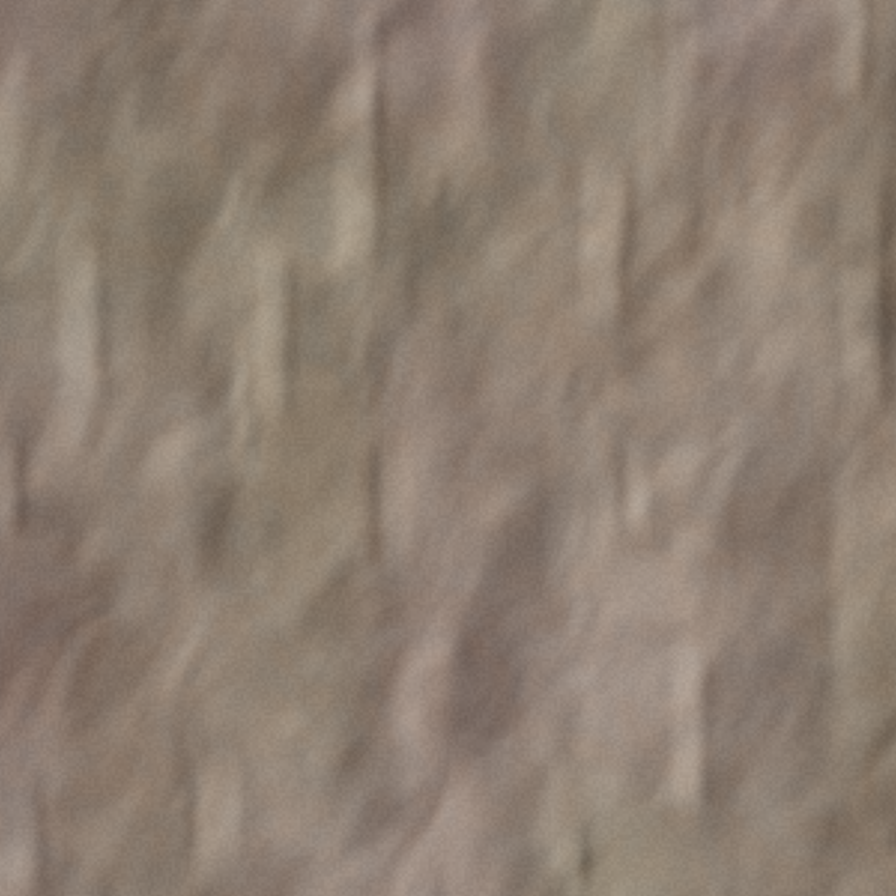
Reproduce this texture procedurally as a Shadertoy shader.

```glsl
// Weathered taupe bark: soft vertical streaks, slanted mottling and fine grain.

const vec3 MID_TONE    = vec3(0.551, 0.493, 0.441);
const vec3 TONE_STEP   = vec3(0.054, 0.054, 0.051);  // colour change per unit of tone
const vec3 OLIVE_SHIFT = vec3(-0.006, 0.004, -0.016);
const vec3 BLUE_SHIFT  = vec3(-0.014, 0.001, 0.012);

const vec2 BROAD_FREQ  = vec2(5.0, 3.0);
const vec2 STREAK_FREQ = vec2(21.0, 4.5);
const vec2 BLOTCH_FREQ = vec2(21.0, 12.0);
const vec2 MOTTLE_FREQ = vec2(46.0, 25.0);
const float GRAIN_FREQ = 300.0;
const float BROAD_AMOUNT  = 0.75;
const float STREAK_AMOUNT = 0.85;
const float BLOTCH_AMOUNT = 0.95;
const float MOTTLE_AMOUNT = 0.60;
const float GRAIN_AMOUNT  = 0.36;

const vec2 RIDGE_GRID    = vec2(10.0, 4.0);
const float RIDGE_CHANCE = 0.5;
const float RIDGE_SHADE  = 0.9;   // depth of the dark groove beside a ridge
const float SLANT        = 0.4;   // lean of the blotches
const float WARP         = 0.016;

// Integer hash to 0..1
float hash(vec2 cell, uint seed) {
    uvec2 k = uvec2(ivec2(cell) + 4096);
    uint h = k.x * 1597334677u ^ k.y * 3812015801u ^ seed * 2654435769u;
    h = (h ^ (h >> 16)) * 2146121005u;
    h = (h ^ (h >> 15)) * 2221713035u;
    h ^= h >> 16;
    return float(h >> 8) / 16777216.0;
}

// Smooth value noise, -1..1
float noise(vec2 p, uint seed) {
    vec2 cell = floor(p);
    vec2 f = fract(p);
    f = f * f * f * (f * (f * 6.0 - 15.0) + 10.0);
    float low = mix(hash(cell, seed), hash(cell + vec2(1, 0), seed), f.x);
    float high = mix(hash(cell + vec2(0, 1), seed), hash(cell + vec2(1, 1), seed), f.x);
    return mix(low, high, f.y) * 2.0 - 1.0;
}

// Scattered pale upright ridges, each with a dark groove on one side
float ridges(vec2 p) {
    float sum = 0.0;
    vec2 home = floor(p * RIDGE_GRID);
    for (int j = -1; j <= 1; j++)
    for (int i = -1; i <= 1; i++) {
        vec2 cell = home + vec2(i, j);
        if (hash(cell, 1u) > RIDGE_CHANCE) continue;
        vec2 centre = (cell + vec2(hash(cell, 2u), hash(cell, 3u))) / RIDGE_GRID;
        float halfWidth = mix(0.010, 0.023, hash(cell, 4u));
        float halfLength = mix(0.03, 0.13, hash(cell, 5u));
        float side = hash(cell, 6u) < 0.6 ? 1.0 : -1.0;
        float strength = mix(0.35, 1.4, hash(cell, 7u));
        vec2 d = p - centre;
        float along = 1.0 - smoothstep(halfLength - 0.03, halfLength + 0.03, abs(d.y));
        float across = 1.0 - smoothstep(halfWidth - 0.009, halfWidth + 0.009, abs(d.x));
        float groove = (d.x * side - halfWidth - 0.011) / 0.009;
        sum += strength * along * (across - RIDGE_SHADE * exp(-groove * groove));
    }
    return sum;
}

void mainImage(out vec4 fragColor, in vec2 fragCoord) {
    vec2 uv = fragCoord / iResolution.y;

    // Bend the domain so that no feature follows the noise lattice
    vec2 bend = vec2(noise(uv * vec2(13.0, 9.0), 11u), noise(uv * vec2(11.0, 14.0), 12u));
    vec2 p = uv + WARP * bend;
    vec2 upright = uv + WARP * vec2(0.3, 1.0) * bend;
    vec2 slanted = vec2(p.x - SLANT * p.y, p.y);

    // Tone, from broad patches down to grain
    float tone = BROAD_AMOUNT * noise(slanted * BROAD_FREQ, 21u);
    tone += STREAK_AMOUNT * noise(upright * STREAK_FREQ, 22u);
    tone += BLOTCH_AMOUNT * noise(slanted * BLOTCH_FREQ, 23u);
    tone += MOTTLE_AMOUNT * noise(slanted * MOTTLE_FREQ, 24u);
    tone += GRAIN_AMOUNT * noise(uv * GRAIN_FREQ, 25u);
    tone += ridges(upright) - 0.08;

    // Faint olive and blue-grey casts
    float olive = noise(p * vec2(6.0, 4.0), 31u);
    float blue = 0.5 * noise(p * 8.0, 32u) + 0.6 * noise(p * vec2(48.0, 38.0), 33u);
    vec3 color = MID_TONE + TONE_STEP * tone + OLIVE_SHIFT * olive + BLUE_SHIFT * blue;

    fragColor = vec4(clamp(color, 0.0, 1.0), 1.0);
}
```
